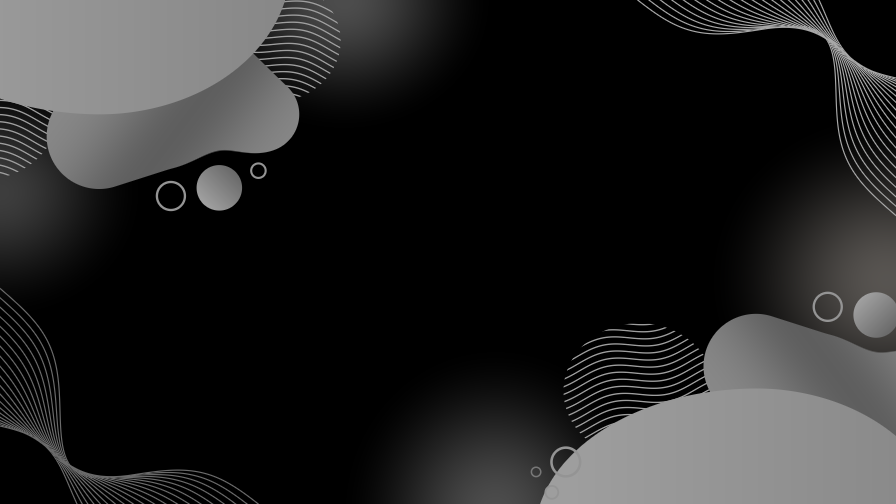
Write a WebGL 1 fragment shader that draws this background.

```glsl
precision highp float;
// Dark backdrop with two mirrored clusters of grey liquid blobs, rings and
// striped ovals, plus two twisted line ribbons in the other corners.
// Everything is layered from distance functions over soft corner glows.

uniform vec2 u_resolution;

#define SPAN 432.0          // canvas height in design units
#define GLOW_LEVEL 0.30
#define STRIPE_GAP 6.3
#define STRIPE_WIDTH 1.2
#define RIBBON_LINES 20
#define RIBBON_SPREAD 115.0
#define RIBBON_PEAK 79.0
#define RIBBON_TWIST 36.0
#define LINE_WIDTH 1.0
#define BLEND 60.0          // softness of the joint in the liquid blob

float px; // size of one pixel in design units

float cover(float d) {
  return clamp(0.5 - d / px, 0.0, 1.0);
}

// Coverage of a thin line, dimmed when it is narrower than a pixel
float stroke(float d, float width) {
  float w = max(width, px);
  return cover(abs(d) - 0.5 * w) * width / w;
}

float ellipse(vec2 q, vec2 r) {
  float k = length(q / r);
  return k * (k - 1.0) / max(length(q / (r * r)), 0.0001);
}

float capsule(vec2 p, vec2 a, vec2 b, float r) {
  vec2 ab = b - a;
  float t = clamp(dot(p - a, ab) / dot(ab, ab), 0.0, 1.0);
  return length(p - a - ab * t) - r;
}

float smoothUnion(float a, float b) {
  float h = max(BLEND - abs(a - b), 0.0) / BLEND;
  return min(a, b) - h * h * BLEND * 0.25;
}

float glow(vec2 p, vec2 center, vec2 radius) {
  float f = max(1.0 - length((p - center) / radius), 0.0);
  return f * f * (3.0 - 2.0 * f);
}

// Wavy parallel lines clipped to an oval
float stripes(vec2 p, vec2 center, vec2 radius) {
  vec2 q = p - center;
  float v = q.y - 0.22 * q.x + 5.0 * sin(q.x * 0.065 + q.y * 0.012);
  float d = (fract(v / STRIPE_GAP) - 0.5) * STRIPE_GAP;
  return stroke(d, STRIPE_WIDTH) * cover(ellipse(q, radius));
}

float ring(vec2 p, vec2 center, float radius, float width) {
  return stroke(length(p - center) - radius, width);
}

vec3 cluster(vec3 color, vec2 p) {
  // Striped ovals at the back
  float lines = max(stripes(p, vec2(-15.0, 96.0), vec2(65.0, 58.0)),
                    stripes(p, vec2(235.0, 35.0), vec2(57.0, 52.0)));
  color = mix(color, vec3(0.62), lines);

  // Two-lobed liquid blob with a dark diagonal band
  float leftLobe = capsule(p, vec2(85.0, 117.0), vec2(135.0, 101.0), 45.0);
  float rightLobe = capsule(p, vec2(224.0, 98.0), vec2(190.0, 65.0), 32.5);
  float band = dot(p - vec2(165.0, 95.0), vec2(0.8, 0.6));
  float liquidGrey = 0.54 - 0.17 * exp(-band * band / 2800.0);
  color = mix(color, vec3(liquidGrey), cover(smoothUnion(leftLobe, rightLobe)));

  // Large front blob
  vec2 q = p - vec2(85.0, -30.0);
  float halfWidth = mix(190.0, 164.0, smoothstep(-60.0, 40.0, q.x));
  float frontGrey = clamp(0.575 - 0.00028 * q.x, 0.5, 0.62);
  color = mix(color, vec3(frontGrey), cover(ellipse(q, vec2(halfWidth, 128.0))));

  // Disc and rings
  vec2 disc = p - vec2(188.0, 161.0);
  float discGrey = 0.52 - 0.004 * (disc.x - disc.y);
  color = mix(color, vec3(discGrey), cover(length(disc) - 19.5));
  float rings = ring(p, vec2(146.5, 168.0), 12.0, 2.0);
  rings = max(rings, ring(p, vec2(221.5, 146.3), 6.2, 1.8));
  rings = max(rings, ring(p, vec2(-78.0, 35.0), 12.3, 2.2));
  rings = max(rings, ring(p, vec2(-90.0, 9.0), 5.5, 1.6));
  rings = max(rings, 0.7 * ring(p, vec2(-103.5, 26.5), 4.0, 1.3));
  return mix(color, vec3(0.58), rings);
}

// Fan of bell curves that pinch and cross near their common peak
float ribbon(vec2 p) {
  vec2 q = p - vec2(546.0, 0.0);
  float u = dot(q, vec2(0.768, 0.640));
  float v = dot(q, vec2(0.640, -0.768));
  float ink = 0.0;
  for (int i = 0; i < RIBBON_LINES; i++) {
    float t = float(i) / float(RIBBON_LINES - 1);
    float base = RIBBON_SPREAD * t;
    float s = (u - 145.0 - RIBBON_TWIST * (t - 0.15)) / 60.0;
    float bell = (RIBBON_PEAK - base) * exp(-s * s);
    float slope = -2.0 * s * bell / 60.0;
    float d = (v - base - bell) / sqrt(1.0 + slope * slope);
    ink = max(ink, stroke(d, LINE_WIDTH));
  }
  return ink;
}

void main() {
  px = SPAN / u_resolution.y;
  vec2 p = gl_FragCoord.xy * px;
  p.y = SPAN - p.y; // measure downward from the top edge

  float light = glow(p, vec2(295.0, 0.0), vec2(130.0, 115.0))
              + 0.8 * glow(p, vec2(0.0, 165.0), vec2(125.0, 110.0))
              + glow(p, vec2(425.0, 440.0), vec2(135.0, 145.0));
  float warm = 1.1 * glow(p, vec2(760.0, 240.0), vec2(155.0, 145.0));
  vec3 color = GLOW_LEVEL * (vec3(light) + warm * vec3(1.04, 1.0, 0.96));

  color = mix(color, vec3(0.66), ribbon(p));
  color = mix(color, vec3(0.42), ribbon(vec2(768.0, SPAN) - p));
  color = cluster(color, p);
  color = cluster(color, vec2(p.x - 563.0, 431.0 - p.y));
  gl_FragColor = vec4(color, 1.0);
}
```
